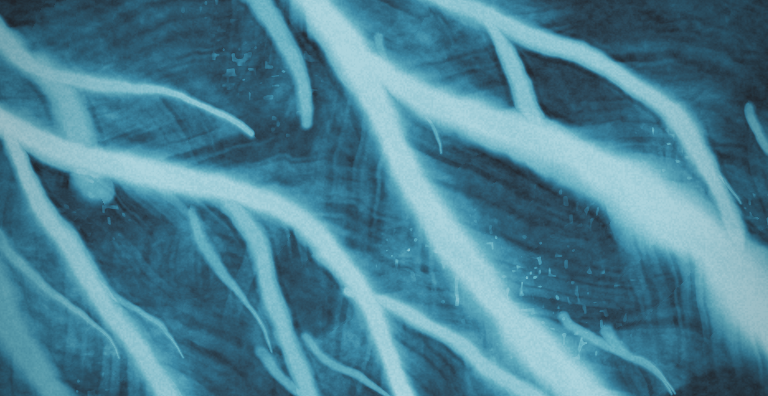
Write a Shadertoy shader that draws this texture.

```glsl
// Braided glacial river seen from above: pale channels, feathered teal washes, dark silt.

float hash(vec2 p) {
    vec3 q = fract(p.xyx * 0.1031);
    q += dot(q, q.yzx + 33.33);
    return fract((q.x + q.y) * q.z);
}

float noise(vec2 p) {
    vec2 i = floor(p), f = fract(p);
    f = f * f * (3.0 - 2.0 * f);
    return mix(mix(hash(i), hash(i + vec2(1, 0)), f.x),
               mix(hash(i + vec2(0, 1)), hash(i + vec2(1, 1)), f.x), f.y);
}

float fbm(vec2 p) {
    float sum = 0.0, gain = 0.53;
    for (int i = 0; i < 4; i++) {
        sum += gain * noise(p);
        p = mat2(1.6, 1.2, -1.2, 1.6) * p + 7.1;
        gain *= 0.5;
    }
    return sum;
}

// Two octaves that keep their axes, for long brush-like streaks
float streaks(vec2 p) {
    return 0.62 * noise(p) + 0.38 * noise(p * vec2(2.3, 1.4) + 19.0);
}

vec2 cubic(vec2 a, vec2 b, vec2 c, vec2 d, float t) {
    float u = 1.0 - t;
    return u * u * u * a + 3.0 * u * t * (u * b + t * c) + t * t * t * d;
}

// Adds one channel to water = (wash, body, depth, bank shade)
void channel(vec2 p, vec2 a, vec2 b, vec2 c, vec2 d, vec2 width, float strength, inout vec4 water) {
    const int STEPS = 14;
    float best = 1e3, t = 0.0, along = 0.0, run = 0.0, side = 1.0;
    vec2 prev = a;
    for (int i = 1; i <= STEPS; i++) {
        vec2 next = cubic(a, b, c, d, float(i) / float(STEPS));
        vec2 seg = next - prev, rel = p - prev;
        float h = clamp(dot(rel, seg) / dot(seg, seg), 0.0, 1.0);
        float dist = length(rel - seg * h);
        if (dist < best) {
            best = dist;
            t = (float(i - 1) + h) / float(STEPS);
            along = run + h * length(seg);
            side = seg.x * rel.y > seg.y * rel.x ? 1.0 : -1.0;
        }
        run += length(seg);
        prev = next;
    }
    float seed = side * 7.3 + a.x * 31.0 + a.y * 17.0;
    float bank = smoothstep(0.2, 0.8, noise(vec2(along * 4.0, seed)));
    float w = mix(width.x, width.y, t) * (0.75 + 0.5 * noise(vec2(along * 7.0, seed + 3.0)));

    // Feathers leave the bank at a slant, pointing downstream
    float feather = smoothstep(0.22, 0.78, streaks(vec2((along - 1.5 * best) * 26.0, best * 5.0 + seed)));
    float reach = (0.012 + 0.1 * bank) * (0.22 + 1.2 * feather);
    float ends = smoothstep(0.0, 0.07, t) * (1.0 - smoothstep(0.93, 1.0, t));
    float wash = exp(-max(best - 0.6 * w, 0.0) / reach) * ends * strength;

    float soft = mix(0.12, 0.65, bank);
    float edge = best + (0.5 - feather) * 0.35 * soft * w;
    float body = 1.0 - smoothstep(w * (1.0 - soft), w * (1.0 + soft) + 0.003, edge);
    float depth = 1.0 - smoothstep(0.35 * w, 1.1 * w, best);
    float shade = (1.0 - smoothstep(0.0, 0.009, abs(best - 1.2 * w - 0.005))) * (1.0 - bank) * ends;

    water.x = 1.0 - (1.0 - water.x) * (1.0 - wash);
    water.yzw = max(water.yzw, vec3(body * min(1.0, strength + 0.1), depth * strength, shade));
}

vec3 riverColour(float level) {
    vec3 silt = vec3(0.14, 0.17, 0.20), slate = vec3(0.17, 0.29, 0.36);
    vec3 teal = vec3(0.18, 0.40, 0.50), blue = vec3(0.23, 0.53, 0.64);
    vec3 ice = vec3(0.38, 0.67, 0.74), milk = vec3(0.64, 0.81, 0.85);
    float x = clamp(level, 0.0, 1.03) * 5.0;
    vec3 col = mix(silt, slate, min(x, 1.0));
    col = mix(col, teal, clamp(x - 1.0, 0.0, 1.0));
    col = mix(col, blue, clamp(x - 2.0, 0.0, 1.0));
    col = mix(col, ice, clamp(x - 3.0, 0.0, 1.0));
    return mix(col, milk, max(x - 4.0, 0.0));
}

void mainImage(out vec4 fragColor, in vec2 fragCoord) {
    // Height is 1 and y runs downstream
    vec2 pos = vec2(fragCoord.x, iResolution.y - fragCoord.y) / iResolution.y;
    vec2 p = pos + 0.05 * (vec2(fbm(pos * 5.0), fbm(pos * 5.0 + 40.0)) - 0.5);
    vec4 water = vec4(0);

    // Main channels
    channel(p, vec2(-0.05, 0.27), vec2(0.45, 0.62), vec2(0.85, 0.25), vec2(1.04, 1.06), vec2(0.05, 0.035), 1.0, water);
    channel(p, vec2(0.74, -0.08), vec2(1.08, 0.33), vec2(0.88, 0.45), vec2(1.55, 1.06), vec2(0.05, 0.068), 1.0, water);
    channel(p, vec2(0.90, 0.14), vec2(1.2, 0.4), vec2(1.45, 0.2), vec2(2.02, 0.88), vec2(0.038, 0.105), 1.0, water);
    channel(p, vec2(1.0, -0.06), vec2(1.5, 0.2), vec2(1.78, 0.1), vec2(1.87, 0.72), vec2(0.034, 0.03), 0.85, water);
    channel(p, vec2(-0.05, 0.05), vec2(0.15, 0.3), vec2(0.35, 0.12), vec2(0.64, 0.34), vec2(0.034, 0.008), 0.8, water);
    channel(p, vec2(0.03, 0.33), vec2(0.1, 0.6), vec2(0.2, 0.65), vec2(0.45, 1.06), vec2(0.018, 0.04), 0.85, water);
    channel(p, vec2(-0.08, 0.55), vec2(0.0, 0.8), vec2(0.06, 0.9), vec2(0.19, 1.08), vec2(0.05, 0.04), 0.6, water);

    // Side arms
    channel(p, vec2(0.88, 0.73), vec2(1.05, 0.78), vec2(1.15, 0.85), vec2(1.42, 1.06), vec2(0.02, 0.035), 0.85, water);
    channel(p, vec2(0.62, -0.06), vec2(0.7, 0.06), vec2(0.77, 0.15), vec2(0.78, 0.32), vec2(0.032, 0.012), 0.7, water);
    channel(p, vec2(1.2, 0.03), vec2(1.3, 0.1), vec2(1.32, 0.2), vec2(1.36, 0.36), vec2(0.012, 0.03), 0.8, water);
    channel(p, vec2(0.1, 0.16), vec2(0.18, 0.24), vec2(0.19, 0.34), vec2(0.24, 0.48), vec2(0.03, 0.045), 0.7, water);
    channel(p, vec2(0.58, 0.5), vec2(0.68, 0.64), vec2(0.7, 0.8), vec2(0.79, 1.06), vec2(0.03, 0.026), 0.75, water);

    // Scattered rills
    for (int i = 0; i < 12; i++) {
        float id = float(i);
        vec2 start = vec2(2.0 * fract(id * 0.618 + 0.2), hash(vec2(id, 2.0))) - 0.1;
        float angle = mix(0.55, 1.2, hash(vec2(id, 3.0)));
        vec2 dir = vec2(cos(angle), sin(angle)) * mix(0.2, 0.45, hash(vec2(id, 4.0)));
        vec2 bend = vec2(-dir.y, dir.x) * 0.15;
        channel(p, start, start + 0.35 * dir + bend, start + 0.7 * dir - bend, start + dir,
                vec2(0.015, 0.002), 0.6, water);
    }

    // Silt bars: mottled, streaked along the flow, finely crinkled
    vec2 flow = mat2(0.77, -0.64, 0.64, 0.77) * p;
    float streak = streaks(vec2(flow.x * 4.0, flow.y * 26.0 + 3.0 * noise(p * 4.0)));
    float crinkle = fbm(p * vec2(55.0, 75.0)) - 0.5;
    float land = 0.02 + 0.22 * fbm(p * 4.0 + 9.0) + 0.12 * (streak - 0.4) + 0.22 * crinkle;
    float gravel = smoothstep(0.76, 0.9, noise(p * 75.0)) * smoothstep(0.55, 0.7, fbm(p * 4.0 + 60.0));
    land += 0.3 * gravel;

    // Wash over the bars, then the open water
    float level = land + water.x * (0.52 + 0.2 * (streak - 0.5)) - 0.1 * water.w;
    float open = 0.78 + 0.23 * water.z - 0.07 * (streak - 0.4);
    level = mix(level, open, water.y);
    level += 0.06 * (noise(pos * 240.0) - 0.5);

    float vignette = 1.0 - 0.16 * smoothstep(0.6, 1.2, length(pos - vec2(0.97, 0.55)));
    fragColor = vec4(riverColour(level) * vignette, 1.0);
}
```
